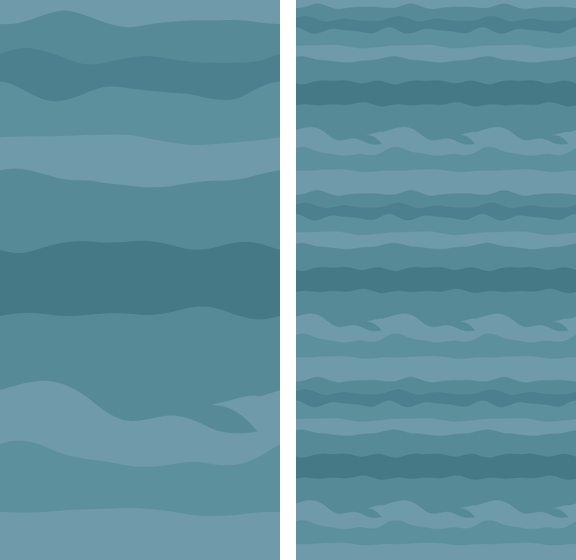
Left, the tile; right, the same tile 3 across and 3 down.
Give the GLSL for this background, as a Shadertoy shader.

```glsl
// Stacked flat bands of teal water with wavy edges and one curling crest, tiling both ways.
#define LIGHT vec3(0.43, 0.604, 0.664)
#define PALE vec3(0.363, 0.563, 0.614)
#define MID vec3(0.34, 0.543, 0.594)
#define DUSK vec3(0.30, 0.503, 0.557)
#define DEEP vec3(0.273, 0.473, 0.527)
#define UNITS 768.0      // depth units in the canvas height
#define ROUGH 2.0        // height of the small lumps, in depth units
#define LUMPS 13.0       // lumps across, a whole number
#define CREST 7          // index of the edge that curls
#define CREST_X 0.93     // where the curl meets the trough
#define CREST_RISE 47.0  // drop from curl to trough
#define CURL 0.175       // width of the curl

const float TAU = 6.2831853;
const int EDGES = 10;

// Mean depth of each edge, from the top down
const float DEPTH[EDGES] = float[](28.0, 80.0, 127.0, 190.5, 246.0,
                                   336.0, 430.0, 522.4, 628.0, 701.5);

// Cosine and sine weights of the first three harmonics of each edge
const vec3 COSINE[EDGES] = vec3[](
    vec3(-1.9, 6.5, 0.9), vec3(-3.6, -4.2, 2.1), vec3(0.0, -9.0, -5.0),
    vec3(0.1, -2.2, 0.4), vec3(-10.1, -1.2, -1.9), vec3(4.0, 0.2, 2.5),
    vec3(2.3, 2.5, -0.8), vec3(-7.7, 4.5, -1.3), vec3(-12.3, -2.5, -2.7),
    vec3(2.7, -2.0, -0.2));
const vec3 SINE[EDGES] = vec3[](
    vec3(-3.4, -1.0, 2.6), vec3(-3.8, -5.5, -1.8), vec3(-1.1, 2.0, -1.1),
    vec3(-6.4, 0.8, -0.4), vec3(-2.2, -1.2, -1.7), vec3(-0.9, 4.0, 3.1),
    vec3(3.1, -2.2, -3.4), vec3(-13.5, -9.9, 2.5), vec3(-7.6, -5.7, -2.6),
    vec3(-3.7, 0.5, 0.8));

// Fill below each edge
const vec3 FILL[EDGES] = vec3[](MID, DUSK, PALE, LIGHT, MID,
                                DEEP, MID, LIGHT, PALE, LIGHT);

float hash(vec2 p) {
    return fract(sin(dot(p, vec2(127.1, 311.7))) * 43758.5453);
}

// Value noise along x that wraps at the canvas width
float lumps(float x, float seed) {
    float cell = floor(x * LUMPS);
    float f = smoothstep(0.0, 1.0, fract(x * LUMPS));
    float a = hash(vec2(mod(cell, LUMPS), seed));
    float b = hash(vec2(mod(cell + 1.0, LUMPS), seed));
    return mix(a, b, f) - 0.5;
}

float edgeDepth(int i, float x) {
    vec3 angle = TAU * x * vec3(1.0, 2.0, 3.0);
    return DEPTH[i] + dot(COSINE[i], cos(angle)) + dot(SINE[i], sin(angle))
         + ROUGH * lumps(x, float(i) + 1.0);
}

// Soft step one pixel wide
float cover(float d, float pixel) {
    return clamp(d / pixel + 0.5, 0.0, 1.0);
}

// Pointed lip that overhangs the trough to the left of the crest
float curl(float u, float depth, float root, float pixel) {
    float t = (u - 1.0 + CURL) / CURL;
    if (t < 0.0) return 0.0;
    float tip = root + 12.0;
    float top = mix(tip, root, t) - 2.5 * sin(0.5 * TAU * t) + 2.0 * sin(TAU * t) * t;
    float bottom = tip + 42.0 * pow(t, 2.2);
    return cover(depth - top, pixel) * cover(bottom - depth, pixel);
}

void mainImage(out vec4 fragColor, in vec2 fragCoord) {
    vec2 uv = fragCoord / iResolution.xy;
    float depth = (1.0 - uv.y) * UNITS;
    float pixel = UNITS / iResolution.y;

    // Paint the bands from the top down
    vec3 color = LIGHT;
    for (int i = 0; i < EDGES; i++) {
        float edge = edgeDepth(i, uv.x);
        float mask;
        if (i == CREST) {
            // A ramp leads down to the trough, the curl closes its jump
            float u = fract(uv.x - CREST_X);
            float start = DEPTH[CREST] + 13.6;
            float root = edgeDepth(CREST, CREST_X) + start - DEPTH[CREST] - 0.0;
            edge += 13.6 + CREST_RISE * u;
            mask = max(cover(depth - edge, pixel), curl(u, depth, root, pixel));
        } else {
            mask = cover(depth - edge, pixel);
        }
        color = mix(color, FILL[i], mask);
    }
    fragColor = vec4(color, 1.0);
}
```
